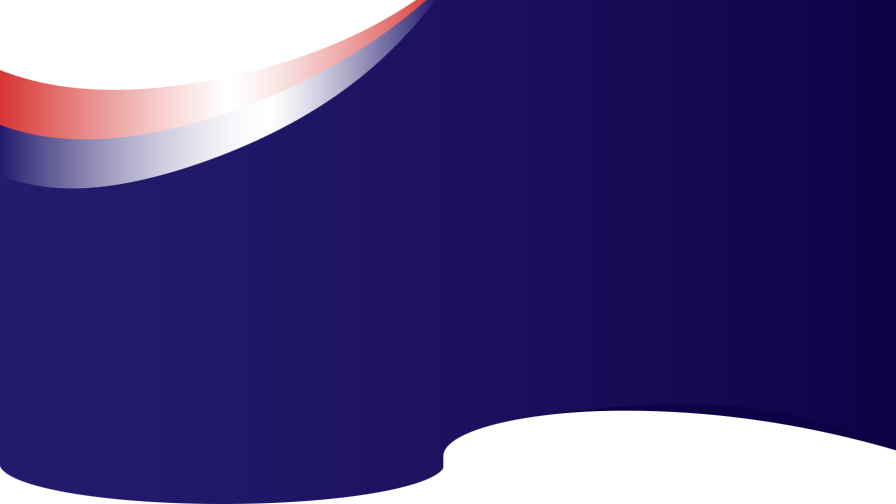
Reproduce this background procedurally as a Shadertoy shader.

```glsl
// Navy backdrop with a white corner, red and silver ribbons, and a white wave below.

// Smooth coverage of the region where d is negative.
float cover(float d) {
    return clamp(0.5 - d / max(fwidth(d), 1e-5), 0.0, 1.0);
}

// Depth of a ribbon edge below the top: start + a quartic in x.
float ribbonEdge(float x, float start, vec4 k) {
    return start + x * (k.x + x * (k.y + x * (k.z + x * k.w)));
}

// Tint strength: full at the left end, none in the middle, rising again to the right.
float sheen(float x, float middle, float tip, vec2 power) {
    float left = pow(clamp(1.0 - x / middle, 0.0, 1.0), power.x);
    float right = pow(clamp((x - middle) / (tip - middle), 0.0, 1.0), power.y);
    return left + right;
}

void mainImage(out vec4 fragColor, in vec2 fragCoord) {
    // Canvas spans 7.68 by 4.32 units; depth runs down from the top.
    vec2 p = fragCoord / iResolution.xy * vec2(7.68, 4.32);
    float x = p.x;
    float depth = 4.32 - p.y;

    vec3 white = vec3(1.0);
    vec3 navy = vec3(0.14, 0.105, 0.43);
    vec3 midnight = vec3(0.055, 0.005, 0.275);
    vec3 red = vec3(0.84, 0.21, 0.20);

    // Backdrop gradient
    vec3 color = mix(navy, midnight, pow(x / 7.68, 1.4));

    // Ribbons, from the lowest edge up to the white corner
    float silverEdge = ribbonEdge(x, 1.50, vec4(0.411, -0.431, 0.1206, -0.017));
    float redEdge = ribbonEdge(x, 1.07, vec4(0.373, -0.323, 0.0707, -0.0088));
    float cornerEdge = ribbonEdge(x, 0.60, vec4(0.393, -0.279, 0.0644, -0.0085));
    vec3 silver = mix(white, navy, sheen(x, 2.3, 3.73, vec2(1.6, 1.3)));
    vec3 blush = mix(white, red, sheen(x, 1.95, 3.75, vec2(1.15, 1.4)));
    color = mix(color, silver, cover(depth - silverEdge));
    color = mix(color, blush, cover(depth - redEdge));
    color = mix(color, white, cover(depth - cornerEdge));

    // Dark sliver behind the crest of the wave
    float s = x - 5.9;
    float sliver = 3.465 + s * s * (s < 0.0 ? 0.06 : 0.12);
    float fade = smoothstep(4.5, 5.1, x);
    color = mix(color, midnight, cover(sliver - depth) * fade);

    // White below the shallow bowl on the left
    vec2 bowl = vec2(x - 1.905, max(depth - 3.97, 0.0)) / vec2(1.91, 0.35);
    float belowBowl = cover(1.0 - length(bowl)) * cover(3.97 - depth);
    color = mix(color, white, belowBowl);

    // White wave on the right: elliptic shoulder, then a parabolic slope
    float slope = max(x - 5.35, 0.0);
    float rise = min(depth - 3.91 - 0.0626 * slope * slope, 0.0);
    vec2 wave = vec2(min(x - 5.35, 0.0) / 1.55, rise / 0.39);
    color = mix(color, white, cover(length(wave) - 1.0));

    fragColor = vec4(color, 1.0);
}
```
